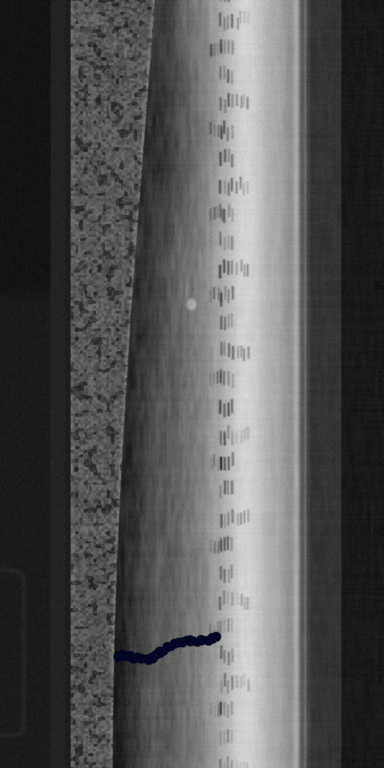
A WebGL 2 fragment shader for this texture:

```glsl
#version 300 es
precision highp float;

uniform vec2 u_resolution;
out vec4 outColor;

float hash(vec2 p) {
    return fract(sin(dot(p, vec2(127.1, 311.7))) * 43758.545);
}

float noise(vec2 p) {
    vec2 cell = floor(p), f = fract(p);
    f = f * f * (3.0 - 2.0 * f);
    float low = mix(hash(cell), hash(cell + vec2(1, 0)), f.x);
    float high = mix(hash(cell + vec2(0, 1)), hash(cell + vec2(1, 1)), f.x);
    return mix(low, high, f.y);
}

// Blend from one tone to the next across an interval
float ramp(float tone, float next, float a, float b, float x) {
    return mix(tone, next, smoothstep(a, b, x));
}

float line(float x, float center, float width) {
    float d = (x - center) / width;
    return exp(-d * d);
}

float roundedBox(vec2 p, vec2 halfSize, float radius) {
    vec2 q = abs(p) - halfSize + radius;
    return length(max(q, 0.0)) + min(max(q.x, q.y), 0.0) - radius;
}

float plateEdge(float y) {
    return 0.294 + 0.110 * y * y * (1.6 - 0.6 * y);
}

float backdrop(vec2 uv, float px) {
    float tone = ramp(0.105, 0.075, 0.60, 0.63, uv.y);
    vec2 p = (uv - vec2(-0.04, 0.15)) * vec2(1.0, 2.0);
    float panel = roundedBox(p, vec2(0.102, 0.215), 0.025);
    tone += 0.035 * line(panel, 0.0, 0.006);
    tone = ramp(tone, 0.135, 0.132 - px, 0.132 + px, uv.x);
    return tone - 0.025 * line(uv.x, 0.178, 0.008);
}

float speckledPlate(vec2 uv) {
    vec2 p = uv * vec2(1.0, 2.0);
    float blotch = noise(p * 85.0);
    float grain = noise(p * 150.0 + 17.0);
    float tone = 0.345 - 0.14 * smoothstep(0.58, 0.78, blotch);
    tone += 0.16 * (grain - 0.5) + 0.05 * (noise(p * 16.0) - 0.5);
    return tone + 0.04 * line(uv.x, 0.188, 0.006);
}

float cylinder(vec2 uv, float edge, float px) {
    float x = uv.x;
    float tone = ramp(mix(0.10, 0.23, uv.y), 0.35, edge, edge + 0.12, x);
    tone = ramp(tone, 0.50, 0.42, 0.54, x);
    tone = ramp(tone, 0.70, 0.51, 0.60, x);
    tone = ramp(tone, 0.82, 0.58, 0.635, x);
    tone = ramp(tone, 0.66, 0.645, 0.72, x);
    tone = ramp(tone, 0.56, 0.72, 0.758, x);
    tone += 0.10 * line(x, 0.771, 0.007);
    tone = ramp(tone, 0.34, 0.774, 0.787, x);
    tone = ramp(tone, 0.20, 0.790, 0.815, x);
    tone += 0.10 * line(x, 0.795, 0.003);
    tone = ramp(tone, 0.095, 0.889 - px, 0.889 + px, x);

    // Broad shadow and vertical wear
    vec2 shade = (uv - vec2(0.47, 0.82)) / vec2(0.08, 0.11);
    tone -= 0.08 * exp(-dot(shade, shade));
    float wear = noise(uv * vec2(100.0, 32.0)) - 0.5;
    wear += 0.6 * (noise(uv * vec2(190.0, 70.0)) - 0.5);
    float worn = 1.0 - smoothstep(0.50, 0.60, x);
    tone += wear * mix(0.025, 0.08, worn);
    return tone + 0.02 * (noise(vec2(x * 5.0, uv.y * 330.0)) - 0.5);
}

// Groups of short vertical marks
float dashCluster(vec2 p, vec2 size, float seed) {
    float ink = 0.0;
    for (int i = 0; i < 4; i++) {
        vec2 key = vec2(float(i), seed);
        float x = (float(i) - 1.5) * size.x + 0.004 * (hash(key) - 0.5);
        float y = size.y * (hash(key + 9.0) - 0.5);
        float length01 = 1.0 - smoothstep(0.7, 1.1, abs(p.y - y) / size.y);
        float strength = mix(0.10, 0.38, hash(key + 21.0));
        ink = max(ink, strength * length01 * line(p.x, x, 0.0038));
    }
    return ink;
}

float dashTrack(vec2 uv) {
    float pitch = 0.0360;
    float row = floor((uv.y - 0.65) / pitch + 0.5);
    vec2 p = vec2(uv.x, uv.y - 0.65 - row * pitch);
    float phase = mod(row, 3.0);
    float ink = dashCluster(p - vec2(0.590, 0.0), vec2(0.010, 0.010), row);
    float side = phase < 0.5 ? 0.632 : 0.563;
    float present = phase < 0.5 || phase > 1.5 ? 0.65 : 0.0;
    ink += present * dashCluster(p - vec2(side, 0.0), vec2(0.009, 0.009), row + 70.0);
    return ink * mix(0.65, 1.0, smoothstep(0.1, 0.45, uv.y));
}

// Beaded wavy stroke
float strokeDistance(vec2 p) {
    float d = 1.0;
    for (int i = 0; i < 27; i++) {
        float t = float(i) / 26.0;
        float wave = 0.015 * (1.0 - 0.6 * t) * cos(10.0 * t);
        vec2 bead = vec2(mix(0.309, 0.563, t), mix(0.276, 0.345, t) + wave);
        bead.y += 0.006 * (hash(vec2(t, 4.0)) - 0.5);
        d = min(d, length(p - bead) - mix(0.011, 0.015, hash(vec2(t, 8.0))));
    }
    return d;
}

void main() {
    vec2 uv = gl_FragCoord.xy / u_resolution;
    vec2 p = uv * vec2(1.0, 2.0);
    float px = 1.0 / u_resolution.x;
    float edge = plateEdge(uv.y);

    float tone = backdrop(uv, px);
    tone = ramp(tone, speckledPlate(uv), 0.184 - px, 0.184 + px, uv.x);
    tone = ramp(tone, cylinder(uv, edge, px) - dashTrack(uv), edge - px, edge + px, uv.x);
    tone += 0.09 * line(uv.x, edge - 0.004, 0.004);

    // Pale chip and its faint trail
    tone += 0.20 * (1.0 - smoothstep(0.007, 0.017, length((p - vec2(0.499, 1.207)) * vec2(1.0, 0.8))));
    tone += 0.09 * line(uv.x, 0.487, 0.004) * line(uv.y, 0.622, 0.013);
    tone += 0.025 * (hash(floor(uv * vec2(256.0, 512.0))) - 0.5);

    vec3 navy = vec3(0.015, 0.015, 0.14);
    float stroke = 1.0 - smoothstep(-px, px, strokeDistance(p));
    outColor = vec4(mix(vec3(clamp(tone, 0.0, 1.0)), navy, stroke), 1.0);
}
```
